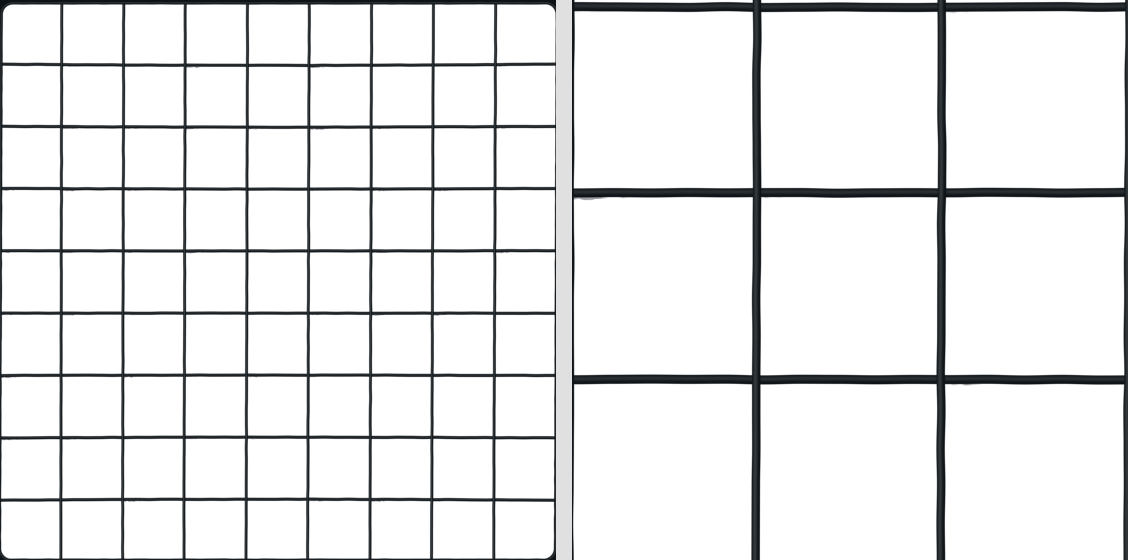
Left: the whole. Right: its middle third, enlarged.
A Shadertoy shader for this pattern:

```glsl
const vec2 SHEET = vec2(0.992, 1.0);          // sheet size, in canvas heights
const vec2 PITCH = vec2(0.1106, 0.1111);      // spacing of the wires
const vec2 FIRST = vec2(-0.0008, 0.0037);     // offset of the wire lattice
const float WIRE_COUNT = 8.0;
const vec2 HALF_WIDTH = vec2(0.0025, 0.0027); // upright and level wires
const float LEAN = 0.0032;                    // sideways drift from top to bottom
const float BOW = 0.0036;                     // bend of the level wires
const float JITTER = 0.0008;
const float ROUGHNESS = 0.0006;
const vec2 OPENING_MIN = vec2(0.0050, 0.0080);
const vec2 OPENING_MAX = vec2(0.9915, 0.9975);
const float CORNER_RADIUS = 0.018;
const vec3 PAPER = vec3(1.0);
const vec3 WIRE_DARK = vec3(0.05, 0.07, 0.09);
const vec3 WIRE_SHEEN = vec3(0.20, 0.22, 0.23);
const vec3 BURR = vec3(0.62, 0.61, 0.64);

float hash(vec2 p) {
    return fract(sin(dot(p, vec2(127.1, 311.7))) * 43758.55);
}

float noise(vec2 p) {
    vec2 cell = floor(p), f = fract(p);
    f = f * f * (3.0 - 2.0 * f);
    return mix(mix(hash(cell), hash(cell + vec2(1, 0)), f.x),
               mix(hash(cell + vec2(0, 1)), hash(cell + vec2(1, 1)), f.x), f.y);
}

float roundedBox(vec2 p, vec2 lo, vec2 hi, float radius) {
    vec2 q = abs(p - 0.5 * (lo + hi)) - 0.5 * (hi - lo) + radius;
    return length(max(q, 0.0)) + min(max(q.x, q.y), 0.0) - radius;
}

float coverage(float dist, float soft) {
    return 1.0 - smoothstep(-soft, soft, dist);
}

// Signed offset from the nearest wire, with a small shift per wire
float wireOffset(float x, float first, float pitch, float seed, out float id) {
    id = clamp(round((x - first) / pitch), 1.0, WIRE_COUNT);
    return x - first - id * pitch - JITTER * (2.0 * hash(vec2(id, seed)) - 1.0);
}

vec3 wireColor(float offset, float halfWidth, float sheen) {
    float t = (offset + 0.2 * halfWidth) / (0.55 * halfWidth);
    return mix(WIRE_DARK, WIRE_SHEEN, sheen * exp(-t * t));
}

void mainImage(out vec4 fragColor, in vec2 fragCoord) {
    // Sheet coordinates, y running down from the top
    vec2 p = fragCoord / iResolution.xy;
    p.y = 1.0 - p.y;
    p *= SHEET;
    float soft = 0.85 / iResolution.y;

    // Slight lean of the uprights and bow of the level wires
    vec2 q = p;
    q.x += LEAN * p.y * (0.5 + 0.7 * p.x);
    q.y -= BOW * (0.75 - 1.4 * p.y) * sin(3.1416 * p.x / SHEET.x);

    float column, row;
    vec2 offset;
    offset.x = wireOffset(q.x, FIRST.x, PITCH.x, 3.0, column);
    offset.y = wireOffset(q.y, FIRST.y, PITCH.y, 7.0, row);
    offset.x += ROUGHNESS * (noise(vec2(p.y * 45.0, column)) - 0.5);
    offset.y += ROUGHNESS * (noise(vec2(p.x * 45.0, row + 20.0)) - 0.5);

    vec3 color = PAPER;

    // Rough burrs under the level wires, fading to the right of each joint
    float along = fract((q.x - FIRST.x) / PITCH.x);
    float grain = noise(p * vec2(260.0, 340.0));
    float wear = hash(vec2(floor((q.x - FIRST.x) / PITCH.x), row + 40.0));
    float reach = 0.0025 * grain * wear * (1.0 - smoothstep(0.12, 0.4, along));
    float burr = coverage(abs(offset.y - HALF_WIDTH.y) - reach, soft);
    color = mix(color, BURR, burr * smoothstep(0.0003, 0.001, reach));

    // Level wires, then uprights welded over them
    float level = coverage(abs(offset.y) - HALF_WIDTH.y, soft);
    color = mix(color, wireColor(offset.y, HALF_WIDTH.y, 0.75), level);
    float upright = coverage(abs(offset.x) - HALF_WIDTH.x, soft);
    color = mix(color, wireColor(offset.x, HALF_WIDTH.x, 1.0), upright);

    // Outer frame with rounded inner corners
    vec2 framePoint = p + vec2(LEAN * p.y, 0.0);
    float frame = -roundedBox(framePoint, OPENING_MIN, OPENING_MAX, CORNER_RADIUS);
    frame += ROUGHNESS * (noise(p * 70.0) - 0.5);
    vec3 frameColor = wireColor(frame + HALF_WIDTH.x, HALF_WIDTH.x, 0.8);
    color = mix(color, frameColor, coverage(frame, soft));

    fragColor = vec4(color, 1.0);
}
```
